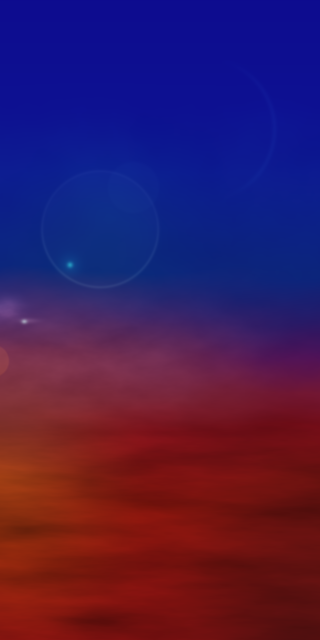
Write a Shadertoy shader that draws this background.

```glsl
float hash(vec2 cell) {
    vec3 q = fract(vec3(cell.xyx) * 0.1031);
    q += dot(q, q.yzx + 33.33);
    return fract((q.x + q.y) * q.z);
}

float cornerSlope(vec2 cell, vec2 offset) {
    float angle = 6.2832 * hash(cell);
    return dot(vec2(cos(angle), sin(angle)), offset);
}

float gradientNoise(vec2 p) {
    vec2 i = floor(p), f = fract(p);
    vec2 u = f * f * f * (f * (f * 6.0 - 15.0) + 10.0);
    vec2 e = vec2(1.0, 0.0);
    float low = mix(cornerSlope(i, f), cornerSlope(i + e, f - e), u.x);
    float high = mix(cornerSlope(i + e.yx, f - e.yx), cornerSlope(i + 1.0, f - 1.0), u.x);
    return mix(low, high, u.y);
}

float fbm(vec2 p) {
    float sum = 0.0, amplitude = 0.6;
    for (int i = 0; i < 5; i++) {
        sum += amplitude * gradientNoise(p);
        p = mat2(0.8, 0.6, -0.6, 0.8) * p * 2.03 + 7.1;
        amplitude *= 0.5;
    }
    return sum;
}

// Soft elliptical spot
float glow(vec2 p, vec2 center, vec2 size) {
    vec2 d = (p - center) / size;
    return exp(-dot(d, d));
}

float disc(vec2 p, vec2 center, float radius, float blur) {
    return 1.0 - smoothstep(-blur, blur, length(p - center) - radius);
}

float ring(vec2 p, vec2 center, float radius, float width) {
    float d = (length(p - center) - radius) / width;
    return exp(-d * d);
}

// Linear step from one colour to the next, going downward
vec3 descend(vec3 above, vec3 below, float top, float bottom, float y) {
    return mix(above, below, clamp((top - y) / (top - bottom), 0.0, 1.0));
}

vec3 upperSky(float y) {
    vec3 c = descend(vec3(0.05, 0.045, 0.56), vec3(0.05, 0.065, 0.57), 2.0, 1.66, y);
    c = descend(c, vec3(0.05, 0.11, 0.57), 1.66, 1.46, y);
    return descend(c, vec3(0.045, 0.14, 0.48), 1.46, 1.14, y);
}

vec3 leftSky(float y) {
    vec3 c = descend(upperSky(y), vec3(0.32, 0.18, 0.42), 1.16, 1.01, y);
    c = descend(c, vec3(0.48, 0.20, 0.32), 1.01, 0.90, y);
    c = descend(c, vec3(0.50, 0.20, 0.25), 0.90, 0.78, y);
    c = descend(c, vec3(0.52, 0.19, 0.14), 0.78, 0.65, y);
    c = descend(c, vec3(0.57, 0.22, 0.07), 0.65, 0.50, y);
    c = descend(c, vec3(0.57, 0.16, 0.05), 0.50, 0.28, y);
    return descend(c, vec3(0.53, 0.08, 0.06), 0.28, 0.0, y);
}

vec3 rightSky(float y) {
    vec3 c = descend(upperSky(y), vec3(0.16, 0.10, 0.40), 1.12, 0.99, y);
    c = descend(c, vec3(0.31, 0.07, 0.34), 0.99, 0.89, y);
    c = descend(c, vec3(0.45, 0.09, 0.20), 0.89, 0.78, y);
    c = descend(c, vec3(0.44, 0.05, 0.09), 0.78, 0.66, y);
    c = descend(c, vec3(0.42, 0.07, 0.06), 0.66, 0.50, y);
    return descend(c, vec3(0.32, 0.06, 0.06), 0.50, 0.0, y);
}

vec3 middleSky(float y) {
    vec3 c = descend(upperSky(y), vec3(0.27, 0.15, 0.41), 1.15, 1.0, y);
    c = descend(c, vec3(0.44, 0.17, 0.31), 1.0, 0.88, y);
    c = descend(c, vec3(0.50, 0.16, 0.23), 0.88, 0.75, y);
    c = descend(c, vec3(0.46, 0.06, 0.09), 0.75, 0.64, y);
    c = descend(c, vec3(0.51, 0.08, 0.05), 0.64, 0.42, y);
    return descend(c, vec3(0.47, 0.06, 0.06), 0.42, 0.0, y);
}

vec3 skyColor(vec2 p) {
    vec3 c = mix(leftSky(p.y), middleSky(p.y), smoothstep(0.0, 0.5, p.x));
    return mix(c, rightSky(p.y), smoothstep(0.42, 1.0, p.x));
}

// Thin dark cloud bands, strongest near the horizon
vec3 addClouds(vec3 color, vec2 p) {
    float low = 1.0 - smoothstep(0.55, 0.85, p.y);
    float bands = fbm(vec2(p.x * 2.2 + p.y, p.y * 11.0));
    float bars = glow(p, vec2(0.06, 0.34), vec2(0.12, 0.02))
        + glow(p, vec2(0.14, 0.20), vec2(0.18, 0.025))
        + glow(p, vec2(0.27, 0.06), vec2(0.14, 0.02))
        + 0.7 * glow(p, vec2(0.28, 0.49), vec2(0.05, 0.025));
    color *= 1.0 + low * (0.38 * bands - 0.17 * bars);
    float puffs = fbm(p * vec2(5.0, 10.0) + 3.0);
    color += vec3(0.10, 0.07, 0.07) * puffs * glow(p, vec2(0.2, 0.88), vec2(0.7, 0.2));
    float haze = fbm(p * 3.0 + 11.0);
    color += vec3(0.005, 0.03, 0.025) * haze * smoothstep(1.0, 1.2, p.y) * (1.0 - smoothstep(1.55, 1.75, p.y));
    return color + vec3(0.13, 0.09, 0.10) * glow(p, vec2(0.02, 1.03), vec2(0.05, 0.035)) * (0.7 + 1.5 * puffs);
}

// Faint lens circles and small bright glints
vec3 addFlares(vec3 color, vec2 p) {
    vec2 center = vec2(0.313, 1.284);
    color += vec3(-0.005, 0.045, -0.01) * glow(p, center, vec2(0.22));
    color += vec3(0.012, 0.014, 0.01) * disc(p, center, 0.182, 0.004);
    float lowerRim = 0.35 + 0.65 * smoothstep(0.1, -0.15, p.y - center.y);
    color += vec3(0.05, 0.055, 0.035) * ring(p, center, 0.182, 0.005) * lowerRim;
    color += vec3(0.006, 0.012, 0.008) * disc(p, vec2(0.417, 1.414), 0.08, 0.006);
    float arcSide = smoothstep(0.68, 0.85, p.x);
    color += vec3(0.01, 0.025, 0.02) * ring(p, vec2(0.638, 1.596), 0.22, 0.008) * arcSide;
    color += vec3(0.07, 0.045, 0.0) * disc(p, vec2(-0.022, 0.872), 0.05, 0.004);
    color += vec3(0.08, 0.33, 0.20) * glow(p, vec2(0.219, 1.172), vec2(0.009));
    color += vec3(0.01, 0.08, 0.06) * glow(p, vec2(0.219, 1.172), vec2(0.03));
    color += vec3(0.22, 0.38, 0.26) * glow(p, vec2(0.076, 0.995), vec2(0.009, 0.007));
    return color + vec3(0.10, 0.09, 0.08) * glow(p, vec2(0.087, 0.998), vec2(0.03, 0.008));
}

void mainImage(out vec4 fragColor, in vec2 fragCoord) {
    vec2 p = fragCoord / iResolution.xy * vec2(1.0, 2.0);
    float warp = 0.05 * fbm(p * vec2(2.0, 4.0)) * (1.0 - smoothstep(1.2, 1.5, p.y));
    vec3 color = skyColor(p + vec2(0.0, warp));
    color = addFlares(addClouds(color, p), p);
    fragColor = vec4(clamp(color, 0.0, 1.0), 1.0);
}
```
